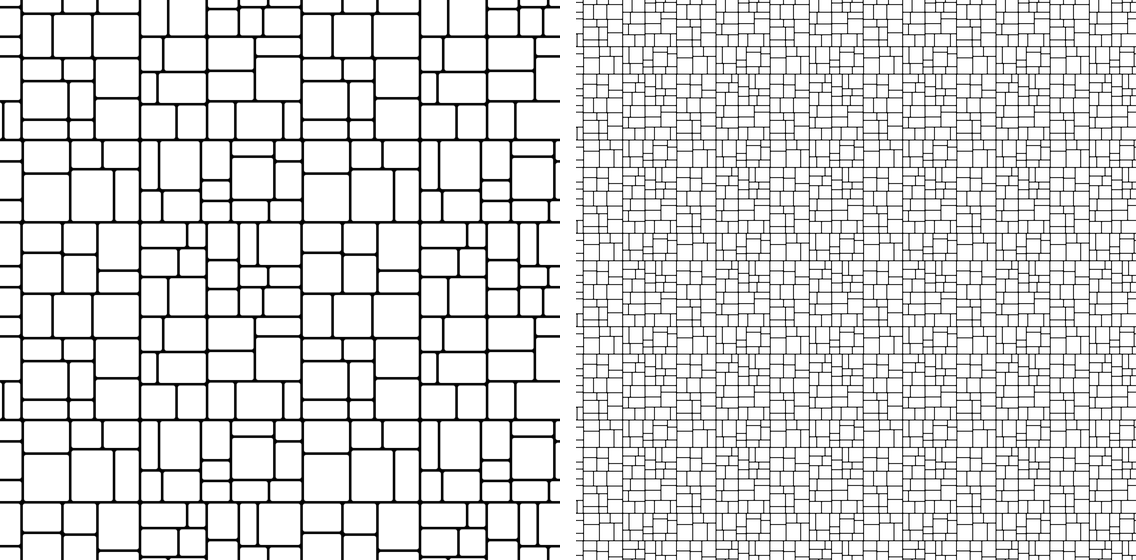
Left: one tile. Right: repeated 3 by 3.
Give the GLSL for this pattern, as a Shadertoy shader.

```glsl
// Black-on-white grid of irregular rectangles, made by cutting a square again and again.

float hash(float n) {
    return fract(sin(n * 12.9898) * 43758.5453);
}

// Signed distance to a box with rounded corners
float roundedBox(vec2 p, vec2 halfSize, float radius) {
    vec2 q = abs(p) - halfSize + radius;
    return length(max(q, 0.0)) + min(max(q.x, q.y), 0.0) - radius;
}

// Finds the corners of the cell that holds p, in a unit square
void findCell(vec2 p, out vec2 low, out vec2 high) {
    low = vec2(0.0);
    high = vec2(1.0);
    float node = 1.0;
    for (int depth = 0; depth < 14; depth++) {
        vec2 size = high - low;
        if (max(size.x, size.y) < 0.2) break;

        // Two steady main cuts, then random ones
        float random = hash(node);
        float ratio = mix(0.26, 0.74, random);
        if (depth == 0) ratio = 0.706;
        if (depth == 1) ratio = 0.576 + 0.01 * random;

        // Cut across the longer side and keep the part around p
        vec2 cut = mix(low, high, ratio);
        bool upper;
        if (size.x > size.y) {
            upper = p.x > cut.x;
            if (upper) low.x = cut.x; else high.x = cut.x;
        } else {
            upper = p.y > cut.y;
            if (upper) low.y = cut.y; else high.y = cut.y;
        }
        node = 2.0 * node + (upper ? 1.0 : 0.0);
    }
}

void mainImage(out vec4 fragColor, in vec2 fragCoord) {
    // Two repeats each way, shifted by half a repeat
    vec2 p = fract(fragCoord / iResolution.xy * 2.0 + 0.5);

    vec2 low, high;
    findCell(p, low, high);

    // Lines fill the gaps between the inset cells
    float lineHalfWidth = 0.0045;
    float dist = roundedBox(p - 0.5 * (low + high), 0.5 * (high - low) - lineHalfWidth, 0.008);
    float blur = 1.5 / iResolution.y;
    float ink = smoothstep(-blur, blur, dist);

    fragColor = vec4(mix(vec3(1.0), vec3(0.01), ink), 1.0);
}
```
